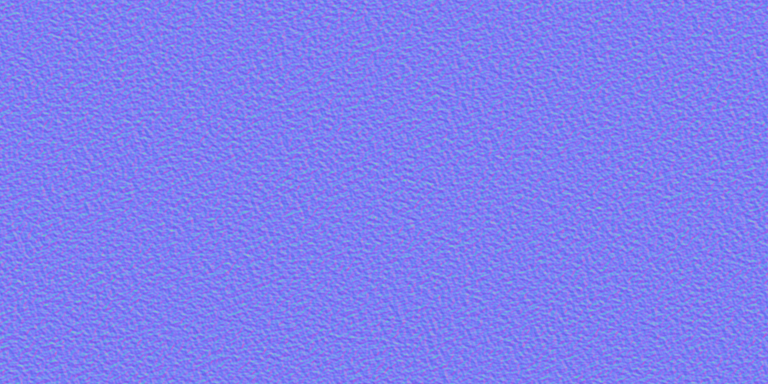
Write a WebGL 1 fragment shader that draws this texture map.

```glsl
precision highp float;
uniform vec2 u_resolution;

// Random unit gradient for a lattice cell
vec2 cellGradient(vec2 cell) {
  float angle = 6.2832 * fract(sin(dot(cell, vec2(127.1, 311.7))) * 43758.55);
  return vec2(cos(angle), sin(angle));
}

float gradientNoise(vec2 p) {
  vec2 cell = floor(p);
  vec2 f = p - cell;
  vec2 w = f * f * f * (f * (f * 6.0 - 15.0) + 10.0);
  vec2 e = vec2(1.0, 0.0);
  float a = dot(cellGradient(cell), f);
  float b = dot(cellGradient(cell + e.xy), f - e.xy);
  float c = dot(cellGradient(cell + e.yx), f - e.yx);
  float d = dot(cellGradient(cell + e.xx), f - e.xx);
  return mix(mix(a, b, w.x), mix(c, d, w.x), w.y);
}

// Rough plaster: two sizes of grain, slightly stretched along a gentle rise
float height(vec2 p) {
  vec2 q = vec2(dot(p, vec2(0.94, 0.34)) * 0.86, dot(p, vec2(-0.34, 0.94)) * 1.1);
  return gradientNoise(q * 80.0) / 80.0
       + gradientNoise(q.yx * 141.0 + 37.4) / 135.0;
}

void main() {
  vec2 p = gl_FragCoord.xy / u_resolution.y;

  // Surface slope by central differences
  vec2 e = vec2(0.0017, 0.0);
  vec2 slope = vec2(height(p - e.xy) - height(p + e.xy),
                    height(p - e.yx) - height(p + e.yx)) / (2.0 * e.x);

  // Soften the slope and lean its steepest flecks toward red and green
  vec2 tilt = 0.158 * slope;
  tilt += 0.7 * tilt * tilt - vec2(0.01, 0.016);

  // Fine roughness lowers the upright part on steep grains
  float upright = max(0.93 - 1.3 * dot(tilt, tilt), 0.5);
  gl_FragColor = vec4(0.5 + 0.5 * vec3(tilt, upright), 1.0);
}
```
